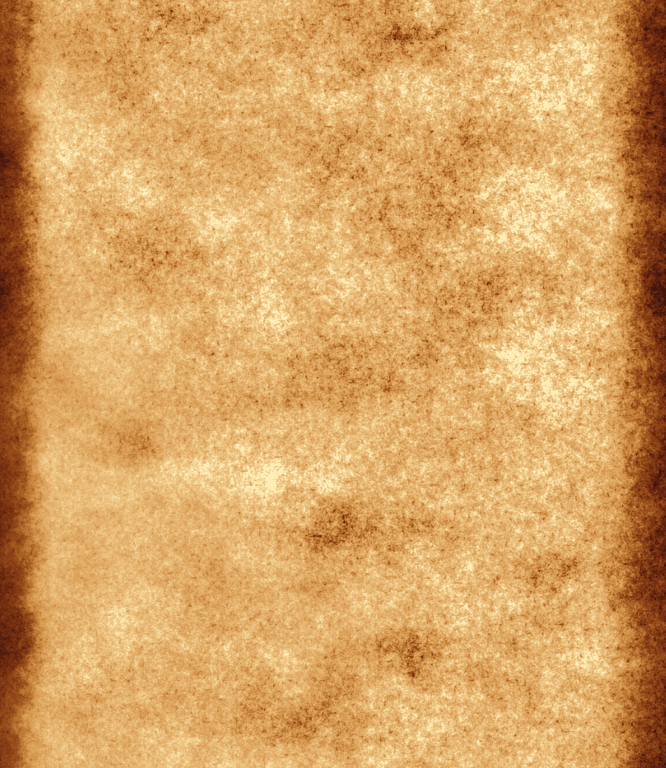
Reproduce this texture procedurally as a WebGL 2 fragment shader.

```glsl
#version 300 es
precision highp float;
// Aged parchment: a warm tonal sheet with scorched left and right margins.
// Warped soft stains and layered gradient noise build one tone value,
// which a ramp of browns and creams turns into colour.

#define BASE_TONE 5.2
#define CLOUD_AMOUNT 1.5
#define GRAIN_AMOUNT 1.6
#define SPECK_AMOUNT 1.3
#define STAIN_AMOUNT 1.55
#define BLEACH_AMOUNT 1.1
#define MARGIN_DEPTH 3.4
#define WARP_AMOUNT 0.028

uniform vec2 u_resolution;
out vec4 fragColor;

const vec3 RAMP[8] = vec3[8](
    vec3(0.25, 0.08, 0.05), vec3(0.44, 0.17, 0.06),
    vec3(0.59, 0.30, 0.10), vec3(0.74, 0.47, 0.20),
    vec3(0.84, 0.60, 0.32), vec3(0.89, 0.69, 0.42),
    vec3(0.94, 0.79, 0.54), vec3(1.00, 0.93, 0.72));

// Unit gradient from an integer hash of the lattice cell
vec2 gradientAt(vec2 cell) {
    uvec2 q = uvec2(ivec2(cell)) * uvec2(1597u, 3571u);
    uint n = (q.x ^ (q.y << 8)) * 747797u + 28913u;
    n = (n ^ (n >> 15)) * 277803u;
    n = (n ^ (n >> 13)) * 951631u;
    n ^= n >> 16;
    float angle = float(n & 65535u) * 6.28319 / 65536.0;
    return vec2(cos(angle), sin(angle));
}

float gradientNoise(vec2 p) {
    vec2 i = floor(p), f = p - i;
    vec2 w = f * f * f * (f * (f * 6.0 - 15.0) + 10.0);
    vec2 e = vec2(1.0, 0.0);
    float a = dot(gradientAt(i), f);
    float b = dot(gradientAt(i + e.xy), f - e.xy);
    float c = dot(gradientAt(i + e.yx), f - e.yx);
    float d = dot(gradientAt(i + e.xx), f - e.xx);
    return mix(mix(a, b, w.x), mix(c, d, w.x), w.y);
}

float fbm(vec2 p, int octaves, float gain) {
    float sum = 0.0, amplitude = 1.0;
    for (int k = 0; k < octaves; k++) {
        sum += amplitude * gradientNoise(p);
        p = mat2(1.6, 1.2, -1.2, 1.6) * p + 17.3;
        amplitude *= gain;
    }
    return sum;
}

// Soft elliptical patch
float patchAt(vec2 uv, vec2 center, vec2 radius) {
    vec2 d = (uv - center) / radius;
    return exp(-dot(d, d));
}

float darkStains(vec2 q) {
    float s = patchAt(q, vec2(0.22, 0.68), vec2(0.065, 0.045));
    s += 0.7 * patchAt(q, vec2(0.48, 0.77), vec2(0.035, 0.08));
    s += 0.8 * patchAt(q, vec2(0.65, 0.75), vec2(0.10, 0.07));
    s += patchAt(q, vec2(0.72, 0.62), vec2(0.09, 0.035));
    s += 0.7 * patchAt(q, vec2(0.55, 0.52), vec2(0.11, 0.045));
    s += patchAt(q, vec2(0.53, 0.30), vec2(0.12, 0.035));
    s += patchAt(q, vec2(0.63, 0.15), vec2(0.07, 0.035));
    s += 1.1 * patchAt(q, vec2(0.43, 0.05), vec2(0.10, 0.05));
    s += 0.8 * patchAt(q, vec2(0.82, 0.25), vec2(0.04, 0.035));
    s += 0.8 * patchAt(q, vec2(0.27, 0.97), vec2(0.07, 0.035));
    s += 0.6 * patchAt(q, vec2(0.18, 0.43), vec2(0.06, 0.03));
    return s + 0.8 * patchAt(q, vec2(0.62, 0.96), vec2(0.07, 0.04));
}

float paleAreas(vec2 q) {
    float s = 1.3 * patchAt(q, vec2(0.775, 0.73), vec2(0.05, 0.05));
    s += 0.8 * patchAt(q, vec2(0.42, 0.62), vec2(0.09, 0.05));
    s += patchAt(q, vec2(0.43, 0.375), vec2(0.10, 0.05));
    s += 0.9 * patchAt(q, vec2(0.83, 0.54), vec2(0.10, 0.08));
    s += 0.8 * patchAt(q, vec2(0.79, 0.88), vec2(0.10, 0.05));
    s += 0.6 * patchAt(q, vec2(0.57, 0.04), vec2(0.05, 0.04));
    return s + 0.8 * patchAt(q, vec2(0.09, 0.76), vec2(0.04, 0.04));
}

void main() {
    vec2 uv = gl_FragCoord.xy / u_resolution;
    vec2 p = gl_FragCoord.xy / u_resolution.y;

    // Ragged, slightly displaced stains
    vec2 warp = vec2(fbm(p * 15.0 + 3.7, 5, 0.75), fbm(p * 15.0 + 41.2, 5, 0.75));
    vec2 q = uv + WARP_AMOUNT * warp;
    float stains = darkStains(q);
    float pale = paleAreas(q);
    float tone = BASE_TONE - STAIN_AMOUNT * stains + BLEACH_AMOUNT * pale;

    // Clouds, mottling and crisp grain, calmer toward the lower left
    float rough = smoothstep(-0.1, 1.0, uv.x + 0.5 * uv.y + 0.5 * gradientNoise(p * 4.0));
    rough = clamp(rough + 0.35 * (stains + pale), 0.0, 1.3);
    float clouds = fbm(p * vec2(7.0, 8.5) + 8.4, 3, 0.7);
    float mottle = fbm(p * 38.0 + 30.3, 2, 0.9);
    float grain = fbm(p * 92.0 + 5.1, 3, 1.1);
    float specks = smoothstep(0.25, 0.5, gradientNoise(p * 165.0 + 61.7));
    tone += CLOUD_AMOUNT * clouds + 0.9 * rough * mottle;
    tone += mix(0.5, 1.0, rough) * (GRAIN_AMOUNT * grain * 0.8 - SPECK_AMOUNT * specks);

    // Scorched margins with a soft, grainy inner edge
    float x = uv.x + 0.014 * fbm(p * 16.0 + 22.9, 5, 0.8);
    float margin = max(1.0 - smoothstep(0.015, 0.085, x), smoothstep(0.89, 0.985, x));
    float rim = exp(-min(uv.x, 1.0 - uv.x) / 0.02);
    float burn = gradientNoise(vec2(uv.x * 3.0, uv.y * 6.0) + 12.6);
    tone = mix(tone, BASE_TONE + 0.6 * (tone - BASE_TONE), margin);
    tone -= margin * (MARGIN_DEPTH + 0.8 * burn) + 0.8 * rim;

    // Tone to colour
    tone = clamp(tone, 0.0, 6.99);
    int stop = int(tone);
    fragColor = vec4(mix(RAMP[stop], RAMP[stop + 1], fract(tone)), 1.0);
}
```
